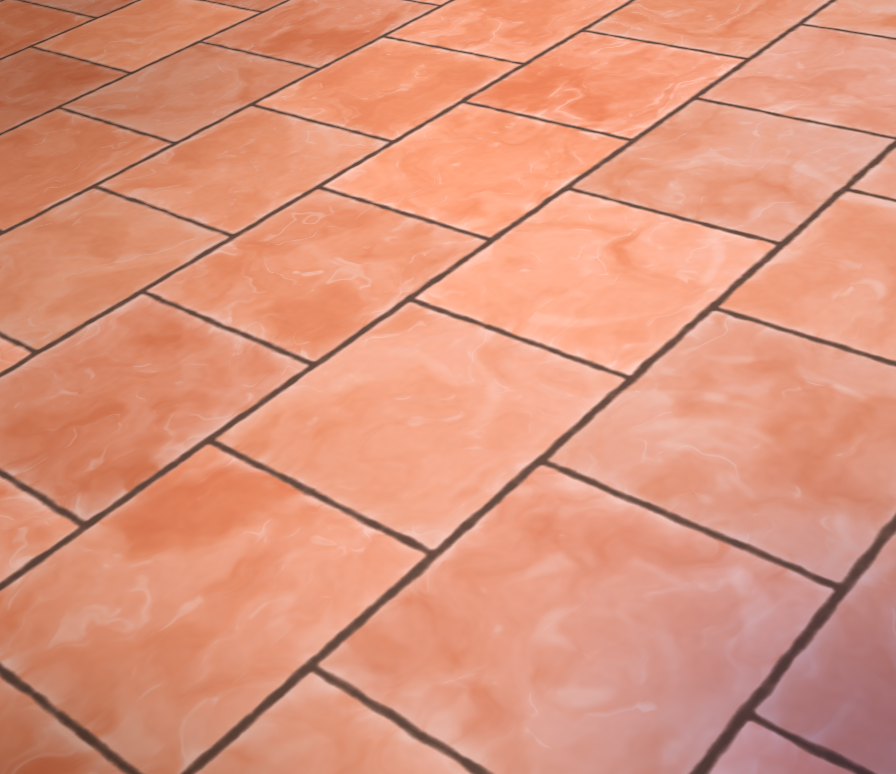
Write a Shadertoy shader that draws this texture.

```glsl
const vec3 CLAY_DEEP  = vec3(0.88, 0.49, 0.34);
const vec3 CLAY_LIGHT = vec3(0.98, 0.66, 0.51);
const vec3 HAZE       = vec3(0.95, 0.71, 0.65);
const vec3 CHALK      = vec3(0.97, 0.81, 0.77);
const vec3 GROUT_DARK = vec3(0.40, 0.29, 0.25);
const vec3 GROUT_PALE = vec3(0.62, 0.45, 0.39);
const vec3 COOL_TINT  = vec3(0.75, 0.71, 0.87);
const vec3 WARM_SHADE = vec3(0.82, 0.75, 0.69);
const vec2 LIGHT_POS  = vec2(0.60, 0.60);
const float FALLOFF      = 0.26;
const vec2 GROUT_HALF    = vec2(0.0135, 0.0170);
const float CORNER       = 0.012;
const float EDGE_WOBBLE  = 0.007;
const float EDGE_CHIP    = 0.007;
const float SOFTNESS     = 0.0025;
const float ROW_SHIFT    = 0.5;

// Perspective from floor (one tile per unit) to canvas (0 to 1)
const mat3 FLOOR_TO_CANVAS = mat3(
     0.3069,  0.2853, 0.1453,
    -0.1993,  0.2014, 0.1479,
     0.4953, -0.0816, 0.7069);

vec2 hash2(vec2 p) {
    vec3 q = fract(p.xyx * vec3(0.1031, 0.1030, 0.0973));
    q += dot(q, q.yzx + 33.33);
    return fract((q.xx + q.yz) * q.zy);
}

float gradientNoise(vec2 p) {
    vec2 i = floor(p), f = fract(p);
    vec2 u = f * f * f * (f * (f * 6.0 - 15.0) + 10.0);
    vec2 o = vec2(0.0, 1.0);
    float a = dot(hash2(i) * 2.0 - 1.0, f);
    float b = dot(hash2(i + o.yx) * 2.0 - 1.0, f - o.yx);
    float c = dot(hash2(i + o.xy) * 2.0 - 1.0, f - o.xy);
    float d = dot(hash2(i + o.yy) * 2.0 - 1.0, f - o.yy);
    return mix(mix(a, b, u.x), mix(c, d, u.x), u.y);
}

float fbm(vec2 p) {
    float sum = 0.0, amp = 1.0;
    for (int i = 0; i < 4; i++) {
        sum += amp * gradientNoise(p);
        p = mat2(1.6, 1.2, -1.2, 1.6) * p + 7.3;
        amp *= 0.5;
    }
    return sum;
}

float roundedBox(vec2 p, vec2 halfSize, float radius) {
    vec2 q = abs(p) - halfSize + radius;
    return length(max(q, 0.0)) + min(max(q.x, q.y), 0.0) - radius;
}

// Clay with cloudy haze, curved wiping marks, wisps and chalky flecks
vec3 tileColor(vec2 local, vec2 id, float inset, float dampSide) {
    vec2 rnd = hash2(id + 41.0), rnd2 = hash2(id + 87.0);
    vec2 p = local + id * 5.17;
    vec2 warp = vec2(fbm(p * 2.0), fbm(p * 2.0 + 19.0));
    float cloud = fbm(p * 1.8 + warp);
    float streak = fbm(p * vec2(3.0, 8.0) + warp * 2.5);

    vec2 toHub = local - (rnd2 - 0.5) * 0.9 + warp * 0.06;
    float arcs = gradientNoise(vec2(length(toHub) * 11.0, atan(toHub.y, toHub.x) * 0.9) + id * 3.7);
    arcs = smoothstep(0.05, 0.45, arcs) * smoothstep(-0.3, 0.4, cloud + 0.15);

    vec3 color = mix(CLAY_DEEP, CLAY_LIGHT, clamp(0.25 + 0.6 * rnd.x + 0.75 * cloud, 0.0, 1.0));
    float haze = 0.3 * rnd.y - 0.02 + 0.6 * cloud + 0.25 * streak + 0.55 * dampSide;
    color = mix(color, HAZE, clamp(haze, 0.0, 0.9));
    color = mix(color, CHALK, arcs * (0.18 + 0.45 * dampSide));

    // Thin wisps left by wiping, only where the haze gathers
    float ridge = abs(gradientNoise(p * vec2(3.5, 5.5) + warp * 2.2));
    float wisp = smoothstep(0.07, 0.0, ridge) * smoothstep(0.0, 0.4, streak + 0.4 * cloud);
    color = mix(color, CHALK, 0.4 * wisp);

    // Worn pale rim and small scuffs
    float rim = smoothstep(0.10, 0.0, inset) * 0.6 + smoothstep(0.035, 0.0, inset) * 0.5;
    color = mix(color, CHALK, clamp(rim * (0.4 + 0.9 * streak), 0.0, 0.75));
    float scuff = smoothstep(0.38, 0.55, gradientNoise(p * vec2(15.0, 10.0) + warp * 3.0));
    color = mix(color, CHALK, 0.65 * scuff * smoothstep(0.0, 0.3, cloud));
    return color * (1.0 + 0.02 * gradientNoise(p * 30.0) + 0.10 * (rnd2.x - 0.5));
}

void mainImage(out vec4 fragColor, in vec2 fragCoord) {
    vec2 uv = fragCoord / iResolution.xy;
    vec3 ray = inverse(FLOOR_TO_CANVAS) * vec3(uv, 1.0);
    vec2 pos = ray.xy / ray.z;
    float blur = 0.6 * length(fwidth(pos)) + SOFTNESS;

    // Running bond with slightly uneven edges
    vec2 wobbled = pos + EDGE_WOBBLE * vec2(gradientNoise(pos * 9.0), gradientNoise(pos * 9.0 + 31.0));
    float row = floor(wobbled.y);
    wobbled.x += ROW_SHIFT * mod(row, 2.0);
    vec2 id = vec2(floor(wobbled.x), row);
    vec2 local = wobbled - id - 0.5;
    float edge = roundedBox(local, 0.5 - GROUT_HALF, CORNER) + EDGE_CHIP * fbm(pos * 13.0);

    float dampSide = smoothstep(0.5, 1.3, uv.x + 0.5 * (1.0 - uv.y));
    vec3 tile = tileColor(local, id, -edge, dampSide);
    float groutDepth = smoothstep(0.0, GROUT_HALF.x, edge);
    float grain = fbm(pos * 14.0 + 5.0);
    vec3 grout = mix(GROUT_PALE, GROUT_DARK, clamp(0.25 + 0.75 * groutDepth - 0.6 * grain, 0.0, 1.0));
    vec3 color = mix(tile, grout, smoothstep(-blur, blur, edge));

    // Light pool, warm shade to the left, cooler toward the lower right
    vec2 offset = uv - LIGHT_POS;
    color *= 1.03 - FALLOFF * dot(offset, offset);
    float warm = smoothstep(0.5, 0.0, uv.x) * (0.25 + 0.75 * smoothstep(0.2, 0.5, abs(uv.y - 0.45)));
    color *= mix(vec3(1.0), WARM_SHADE, warm);
    float cool = smoothstep(0.5, 1.0, uv.x) * smoothstep(0.48, 0.0, uv.y);
    color *= mix(vec3(1.0), COOL_TINT, cool);
    fragColor = vec4(clamp(color, 0.0, 1.0), 1.0);
}
```
